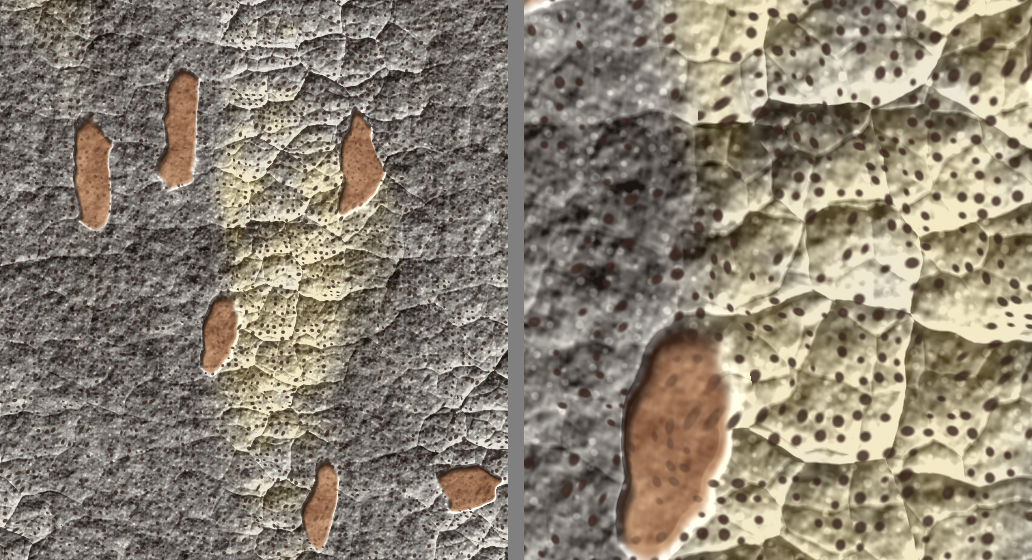
Left: the whole. Right: its middle third, enlarged.
Write a Shadertoy shader that draws this texture.

```glsl
// Flaking tree bark: scalloped grey scales, pale lichen, dark pores and bare orange wood patches.

float hash(vec2 p) {
    vec3 q = fract(vec3(p.xyx) * 0.1031);
    q += dot(q, q.yzx + 33.33);
    return fract((q.x + q.y) * q.z);
}

vec2 hash2(vec2 p) {
    return vec2(hash(p), hash(p + 57.3));
}

float noise(vec2 p) {
    vec2 i = floor(p), f = fract(p);
    f = f * f * (3.0 - 2.0 * f);
    return mix(mix(hash(i), hash(i + vec2(1, 0)), f.x),
               mix(hash(i + vec2(0, 1)), hash(i + vec2(1, 1)), f.x), f.y);
}

float fbm(vec2 p) {
    float sum = 0.0, amp = 0.53;
    for (int i = 0; i < 4; i++) {
        sum += amp * noise(p);
        p = mat2(1.6, 1.2, -1.2, 1.6) * p + 9.7;
        amp *= 0.5;
    }
    return sum;
}

// Hollow cells of uneven size: x = bowl height, y = closeness to the border
vec2 scallops(vec2 p) {
    vec2 cell = floor(p);
    float first = 9.0, second = 9.0;
    for (int y = -1; y <= 1; y++)
    for (int x = -1; x <= 1; x++) {
        vec2 id = cell + vec2(x, y);
        vec2 d = id + 0.1 + 0.8 * hash2(id) - p;
        float bowl = dot(d, d) + 0.25 * hash(id + 19.0);
        second = min(second, max(first, bowl));
        first = min(first, bowl);
    }
    return vec2(first, exp(-9.0 * (second - first)));
}

// Distance to the bare wood patches, negative inside
float patchDistance(vec2 p) {
    p += 0.045 * (vec2(noise(p * 13.0), noise(p * 13.0 + 31.0)) - 0.5);
    p += 0.012 * (vec2(noise(p * 45.0), noise(p * 45.0 + 17.0)) - 0.5);
    vec2 size = vec2(0.23, 0.31), cell = floor(p / size);
    float dist = 1.0;
    for (int y = -1; y <= 1; y++)
    for (int x = -1; x <= 1; x++) {
        vec2 id = cell + vec2(x, y), rnd = hash2(id + 5.0);
        if (hash(id + 83.0) > 0.62) continue;
        vec2 radius = vec2(0.024, 0.045) + vec2(0.02, 0.06) * rnd;
        vec2 d = p - (id + 0.2 + 0.6 * hash2(id + 41.0)) * size;
        d.x += 0.2 * (rnd.x - 0.5) * d.y;
        dist = min(dist, (length(d / radius) - 1.0) * radius.x);
    }
    return dist;
}

// Smooth dark bands running up the trunk
float smoothBand(vec2 p) {
    float n = noise(vec2(p.x * 5.5 + 0.5 * fbm(p * 6.0), p.y * 1.3) + 3.0);
    return smoothstep(0.42, 0.72, n);
}

// x = surface height, y = scale border
vec2 relief(vec2 p) {
    vec2 warped = p + 0.035 * (vec2(fbm(p * 14.0), fbm(p * 14.0 + 40.0)) - 0.5);
    vec2 large = scallops(warped * vec2(13, 15));
    vec2 small = scallops(warped * vec2(26, 30) + 7.0);
    float bare = 1.0 - smoothstep(-0.003, 0.003, patchDistance(p));
    float scaly = (1.0 - 0.75 * smoothBand(p)) * (1.0 - 0.85 * bare);
    float height = 0.018 * large.x + 0.003 * large.y + 0.005 * small.x + 0.0008 * small.y;
    height = height * scaly + 0.006 * fbm(p * 55.0) - 0.007 * bare;
    return vec2(height, large.y * scaly);
}

// Scattered round specks, one at most per grid cell
float specks(vec2 p, float amount) {
    vec2 id = floor(p);
    vec2 d = fract(p) - 0.3 - 0.4 * hash2(id);
    float radius = 0.14 + 0.16 * hash(id + 7.0);
    return step(hash(id + 29.0), amount) * (1.0 - smoothstep(radius - 0.1, radius + 0.1, length(d)));
}

void mainImage(out vec4 fragColor, in vec2 fragCoord) {
    vec2 p = fragCoord / iResolution.y;
    vec2 toLight = normalize(vec2(-0.4, 0.9));

    // Light from the upper left
    vec2 offset = 0.0016 * toLight;
    float slope = (relief(p - offset).x - relief(p + offset).x) / 0.0032;
    float shade = clamp(1.1 * slope, -0.48, 0.45);

    // Zones of the trunk
    float band = smoothBand(p);
    float dist = patchDistance(p);
    float bare = 1.0 - smoothstep(-0.002, 0.002, dist);
    float lichen = smoothstep(0.5, 0.75, noise(p * vec2(6.0, 2.0) + 21.0) + 0.35 * (fbm(p * 18.0) - 0.5));
    lichen *= 1.0 - band;

    // Tone of the grey bark
    float grain = 0.6 * noise(p * 260.0) + 0.4 * noise(p * 130.0) - 0.5;
    float streaks = noise(p * vec2(95, 14)) - 0.5;
    float tone = 0.56 - 0.17 * band + 0.17 * lichen + shade + 0.5 * grain;
    tone += 0.4 * (fbm(p * 9.0) - 0.5) + 0.18 * streaks * band;
    tone += 0.28 * relief(p).y * noise(p * 24.0);
    tone += 0.25 * specks(p * 115.0, 0.35);
    tone = clamp(tone, -0.1, 1.1);
    vec3 color = mix(vec3(0.18, 0.14, 0.11), vec3(0.86, 0.83, 0.78), tone);
    color += vec3(-0.012, 0.006, 0.026) * (1.0 - lichen);
    color += vec3(0.03, 0.02, -0.07) * lichen;

    // Bare wood, shaded under its upper edge
    float woodTone = 0.5 + 0.8 * shade + 0.5 * grain + 0.9 * (fbm(p * 22.0) - 0.5);
    vec3 wood = mix(vec3(0.48, 0.31, 0.21), vec3(0.80, 0.63, 0.49), woodTone);
    float overhang = smoothstep(-0.004, 0.004, patchDistance(p + 0.009 * toLight));
    wood *= 1.0 - 0.55 * overhang;
    color += 0.14 * (1.0 - smoothstep(0.002, 0.007, dist));
    color = mix(color, wood, bare);

    // Pores
    float pores = specks(p * 82.0 + 2.0 * noise(p * 20.0), 0.62 - 0.25 * band);
    color = mix(color, vec3(0.21, 0.13, 0.10), pores * (0.8 - 0.45 * bare));

    fragColor = vec4(clamp(color, 0.0, 1.0), 1.0);
}
```
